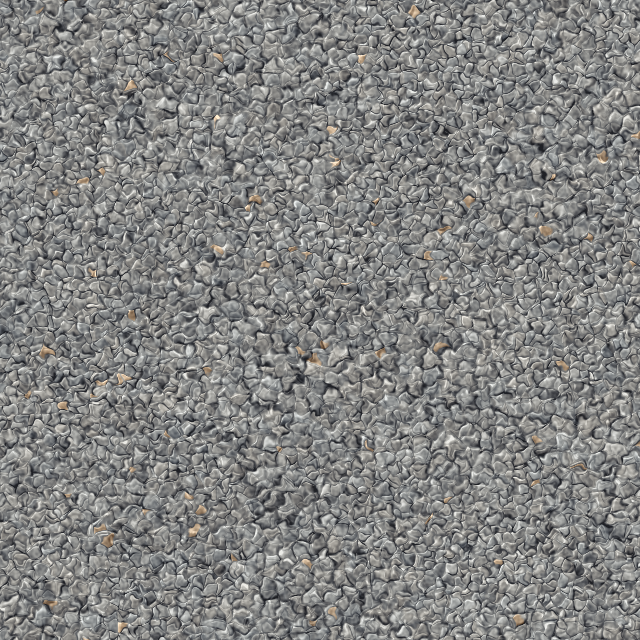
This texture is drawn by a Shadertoy shader. Its source:

```glsl
// Rough grey asphalt: two sizes of packed, angular stones lit from the upper left.
// Each layer is a warped Voronoi pattern with dark broken crevices and bright rims;
// gradient noise adds grit, pale flecks and patches of coarser or finer grain.

const vec2 LIGHT_DIR = vec2(-0.55, 0.835);
const float BASE_TONE = 0.553;
const vec3 COOL_SHADOW = vec3(-0.010, -0.004, 0.014);
const vec3 WARM_LIGHT = vec3(0.004, 0.004, -0.012);
const vec3 TAN_TINT = vec3(0.11, 0.02, -0.07);

vec2 hash2(vec2 cell) {
    vec3 q = fract(cell.xyx * vec3(0.1031, 0.1030, 0.0973));
    q += dot(q, q.yzx + 33.33);
    return fract((q.xx + q.yz) * q.zy);
}

float cornerSlope(vec2 cell, vec2 corner, vec2 f) {
    float angle = 6.28318 * hash2(cell + corner).x;
    return dot(vec2(cos(angle), sin(angle)), f - corner);
}

// Gradient noise, roughly -0.7 to 0.7.
float gradientNoise(vec2 p) {
    vec2 cell = floor(p);
    vec2 f = p - cell;
    vec2 u = f * f * f * (f * (f * 6.0 - 15.0) + 10.0);
    float low = mix(cornerSlope(cell, vec2(0, 0), f), cornerSlope(cell, vec2(1, 0), f), u.x);
    float high = mix(cornerSlope(cell, vec2(0, 1), f), cornerSlope(cell, vec2(1, 1), f), u.x);
    return mix(low, high, u.y);
}

struct Stone {
    vec2 toCenter;    // from the sample to the stone's centre
    vec2 edgeNormal;  // outward normal of the nearest edge
    float edge;       // distance to that edge
    vec2 id;          // random pair per stone
};

Stone nearestStone(vec2 p) {
    vec2 cell = floor(p);
    vec2 f = p - cell;
    Stone s = Stone(vec2(0), vec2(0, 1), 8.0, vec2(0));
    vec2 home = vec2(0);
    float best = 8.0;
    for (int y = -1; y <= 1; y++)
    for (int x = -1; x <= 1; x++) {
        vec2 g = vec2(x, y);
        vec2 r = g + hash2(cell + g) - f;
        if (dot(r, r) < best) {
            best = dot(r, r);
            s.toCenter = r;
            home = g;
        }
    }
    s.id = hash2(cell + home + 71.0);
    for (int y = -2; y <= 2; y++)
    for (int x = -2; x <= 2; x++) {
        vec2 g = home + vec2(x, y);
        vec2 r = g + hash2(cell + g) - f;
        vec2 span = r - s.toCenter;
        if (dot(span, span) > 0.0001) {
            vec2 normal = normalize(span);
            float d = dot(0.5 * (s.toCenter + r), normal);
            if (d < s.edge) {
                s.edge = d;
                s.edgeNormal = normal;
            }
        }
    }
    return s;
}

// Returns the tone offset in x, warm/cool drift in y and tan amount in z.
vec3 stoneLayer(vec2 p, float crevice, float rim) {
    Stone s = nearestStone(p);
    float inside = smoothstep(0.0, 0.16, s.edge);
    float gap = 1.0 - smoothstep(0.0, 0.2, s.edge);
    float depth = smoothstep(-0.4, 0.3, gradientNoise(p * 0.9 + 17.0));
    float band = smoothstep(0.02, 0.13, s.edge) * (1.0 - smoothstep(0.13, 0.34, s.edge));
    float lit = max(dot(s.edgeNormal, LIGHT_DIR), 0.0);
    float tilt = dot(-s.toCenter, LIGHT_DIR);
    float face = 0.10 * tilt + 0.12 * (s.id.x - 0.5);
    float tone = inside * face - crevice * gap * depth + rim * band * lit;
    return vec3(tone, inside * (s.id.y - 0.5), inside * step(0.988, s.id.y));
}

void mainImage(out vec4 fragColor, in vec2 fragCoord) {
    vec2 p = fragCoord / iResolution.y;

    // Bend the stone outlines so that they look chipped.
    vec2 bend = vec2(gradientNoise(p * 64.0), gradientNoise(p * 64.0 + 41.0));
    vec2 q = p + 0.011 * bend;

    // Coarse and fine stones, weighted by broad patches.
    float patches = gradientNoise(p * 4.0 + 9.0) + 0.7 * gradientNoise(p * 13.0 + 5.0);
    float fineness = smoothstep(-0.4, 0.4, patches);
    vec3 coarse = stoneLayer(q * vec2(39.0, 44.0), 0.32, 0.20);
    vec3 fine = stoneLayer(q * vec2(72.0, 79.0) + 130.0, 0.32, 0.22);
    vec3 stones = coarse * (1.0 - 0.6 * fineness) + fine * (0.4 + 0.6 * fineness);

    // Grit, pale flecks and slow changes of brightness.
    float grit = 0.20 * gradientNoise(q * 105.0 + 3.0) + 0.15 * gradientNoise(p * 175.0);
    float flecks = 0.28 * smoothstep(0.28, 0.58, gradientNoise(q * vec2(125.0, 110.0) + 60.0));
    float drift = 0.04 * gradientNoise(p * 7.0 + 21.0);
    float tone = clamp(BASE_TONE + stones.x + grit + flecks + drift, 0.13, 0.92);

    // Cool shadows, warm lights, and a rare tan stone.
    vec3 color = tone + mix(COOL_SHADOW, WARM_LIGHT, smoothstep(0.22, 0.70, tone));
    color += vec3(0.022, 0.0, -0.022) * stones.y + TAN_TINT * fine.z;
    fragColor = vec4(color, 1.0);
}
```
